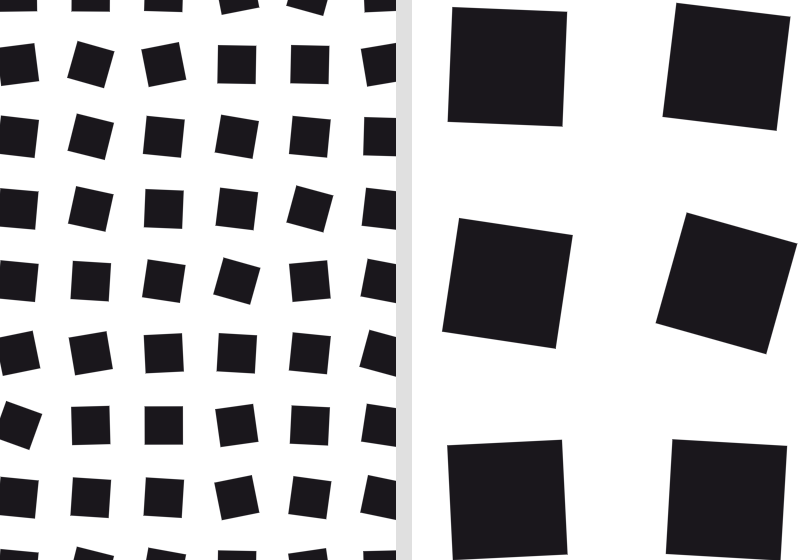
Left: the whole. Right: its middle third, enlarged.
Reproduce this pattern procedurally as a WebGL 1 fragment shader.

```glsl
precision highp float;

uniform vec2 u_resolution;

const vec3 PAPER = vec3(1.0);
const vec3 INK = vec3(0.10, 0.09, 0.11);

// Lengths are fractions of the canvas height
const vec2 PITCH = vec2(0.1304, 0.1289);
const vec2 FIRST_CENTER = vec2(0.0317, 0.1113);
const float HALF_SIDE = 0.0342;

// Clockwise tilt in degrees
const float MEAN_TILT = 4.0;
const float TILT_SPREAD = 16.0;

// Irregular value from -1 to 1 per cell, from layered sines
float layeredSines(vec2 cell) {
  float bend = 2.3 * sin(dot(cell, vec2(1.7, 2.9)) + 0.6);
  float coarse = sin(dot(cell, vec2(4.1, 2.3)) + bend);
  float fine = sin(dot(cell, vec2(2.6, 5.3)) - 1.9 * bend + 1.2);
  return 0.55 * coarse + 0.45 * fine;
}

vec2 rotateClockwise(vec2 p, float angle) {
  float c = cos(angle);
  float s = sin(angle);
  return vec2(c * p.x + s * p.y, c * p.y - s * p.x);
}

float squareDistance(vec2 p, float halfSide) {
  vec2 d = abs(p) - halfSide;
  return length(max(d, 0.0)) + min(max(d.x, d.y), 0.0);
}

float coverage(float distanceToEdge, float pixel) {
  return 1.0 - smoothstep(-0.75 * pixel, 0.75 * pixel, distanceToEdge);
}

void main() {
  float pixel = 1.0 / u_resolution.y;
  vec2 position = gl_FragCoord.xy * pixel;

  // Regular grid with one square centred in each cell
  vec2 grid = (position - FIRST_CENTER) / PITCH + 0.5;
  vec2 cell = floor(grid);
  vec2 local = (fract(grid) - 0.5) * PITCH;

  // Inverse turn of the coordinates tilts the square itself
  float tilt = radians(MEAN_TILT + TILT_SPREAD * layeredSines(cell));
  float edge = squareDistance(rotateClockwise(local, -tilt), HALF_SIDE);

  gl_FragColor = vec4(mix(PAPER, INK, coverage(edge, pixel)), 1.0);
}
```
